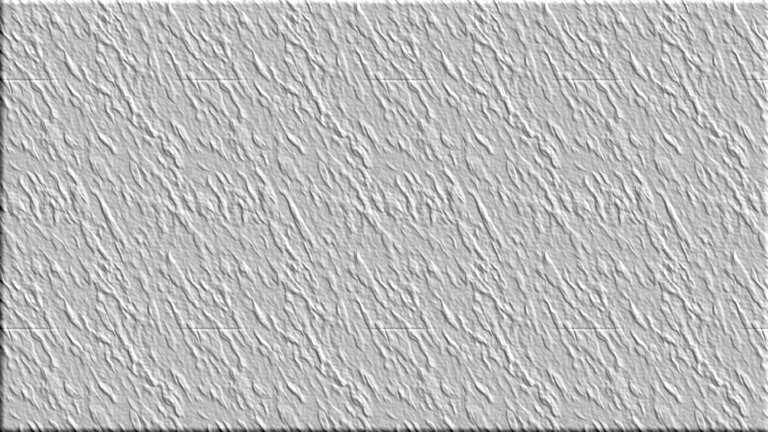
Write a Shadertoy shader that draws this texture.

```glsl
const vec2 TILE_SIZE = vec2(0.436, 0.576);
const vec2 TILE_ORIGIN = vec2(0.0, 0.238);
const vec2 LIGHT_DIR = vec2(0.77, 0.64);
const vec3 PLASTER = vec3(0.735);
const float TAU = 6.2831853;

float hash(vec2 p, float seed) {
    vec3 q = fract(vec3(p.xyx + seed) * vec3(0.1031, 0.1030, 0.0973));
    q += dot(q, q.yzx + 33.33);
    return fract((q.x + q.y) * q.z);
}

// Wraps a sheared lattice cell: counts = columns, shear, rows per tile
vec2 wrapCell(vec2 cell, vec3 counts) {
    float n = floor((cell.y + 0.5) / counts.z);
    cell -= n * counts.yz;
    return vec2(mod(cell.x + 0.5, counts.x) - 0.5, cell.y);
}

float cornerSlope(vec2 cell, vec2 offset, vec3 counts, float seed) {
    float a = TAU * hash(floor(wrapCell(cell, counts) + 0.5), seed);
    return dot(vec2(cos(a), sin(a)), offset);
}

// Tileable gradient noise; shear slants the grain
float slantNoise(vec2 uv, vec3 counts, float seed) {
    vec2 p = vec2(dot(uv, counts.xy), uv.y * counts.z);
    vec2 i = floor(p), f = p - i;
    vec2 w = f * f * f * (f * (f * 6.0 - 15.0) + 10.0);
    vec2 e = vec2(1.0, 0.0);
    float low = mix(cornerSlope(i, f, counts, seed),
                    cornerSlope(i + e, f - e, counts, seed), w.x);
    float high = mix(cornerSlope(i + e.yx, f - e.yx, counts, seed),
                     cornerSlope(i + e.xx, f - e.xx, counts, seed), w.x);
    return mix(low, high, w.y);
}

// Thin horizontal joint, strongest over part of each tile
float seamGroove(vec2 uv, float halfWidth) {
    float d = abs(fract(uv.y + 0.5) - 0.5) * TILE_SIZE.y / halfWidth;
    float mask = smoothstep(0.1, 0.8, cos(TAU * (uv.x - 0.12)));
    return mask * exp(-d * d);
}

float plasterHeight(vec2 pos) {
    vec2 uv = (pos - TILE_ORIGIN) / TILE_SIZE;
    float medium = slantNoise(uv, vec3(31.0, 17.0, 23.0), 7.0);
    float grain = slantNoise(uv, vec3(56.0, 18.0, 70.0), 19.0);
    vec2 warped = uv + vec2(0.018, 0.012) * medium;
    float broad = slantNoise(warped, vec3(15.0, 11.0, 7.0), 3.0);
    float narrow = slantNoise(warped, vec3(23.0, 16.0, 10.0), 41.0);
    float rough = smoothstep(-0.2, 0.3, slantNoise(uv, vec3(5.0, 3.0, 5.0), 29.0));

    // Flat-topped flakes, slender ridges and rough grain
    float flakes = smoothstep(0.04, 0.36, broad + 0.28 * medium);
    float ridges = smoothstep(0.14, 0.42, narrow + 0.22 * medium);
    return 0.30 * flakes + 0.24 * ridges
         + mix(0.13, 0.32, rough) * medium
         + mix(0.10, 0.17, rough) * grain
         - 0.16 * seamGroove(uv, 0.0025);
}

float emboss(vec2 pos, float reach) {
    vec2 stepToLight = LIGHT_DIR * reach;
    return plasterHeight(pos - stepToLight) - plasterHeight(pos + stepToLight);
}

float edgeFade(float dist, float width) {
    return 1.0 - smoothstep(0.0, width, dist);
}

// Raised outer rim, lit from the upper right
float rimShade(vec2 pos, vec2 size, float width) {
    return 0.26 * edgeFade(size.y - pos.y, width)
         + 0.14 * edgeFade(size.x - pos.x, width)
         - 0.42 * edgeFade(pos.x, width)
         - 0.42 * edgeFade(pos.y, width);
}

void mainImage(out vec4 fragColor, in vec2 fragCoord) {
    vec2 pos = fragCoord / iResolution.y;
    vec2 size = iResolution.xy / iResolution.y;
    float relief = 0.36 * tanh(3.2 * emboss(pos, 0.0019));
    float rim = rimShade(pos, size, 0.013);
    fragColor = vec4(clamp(PLASTER + relief + rim, 0.0, 1.0), 1.0);
}
```
